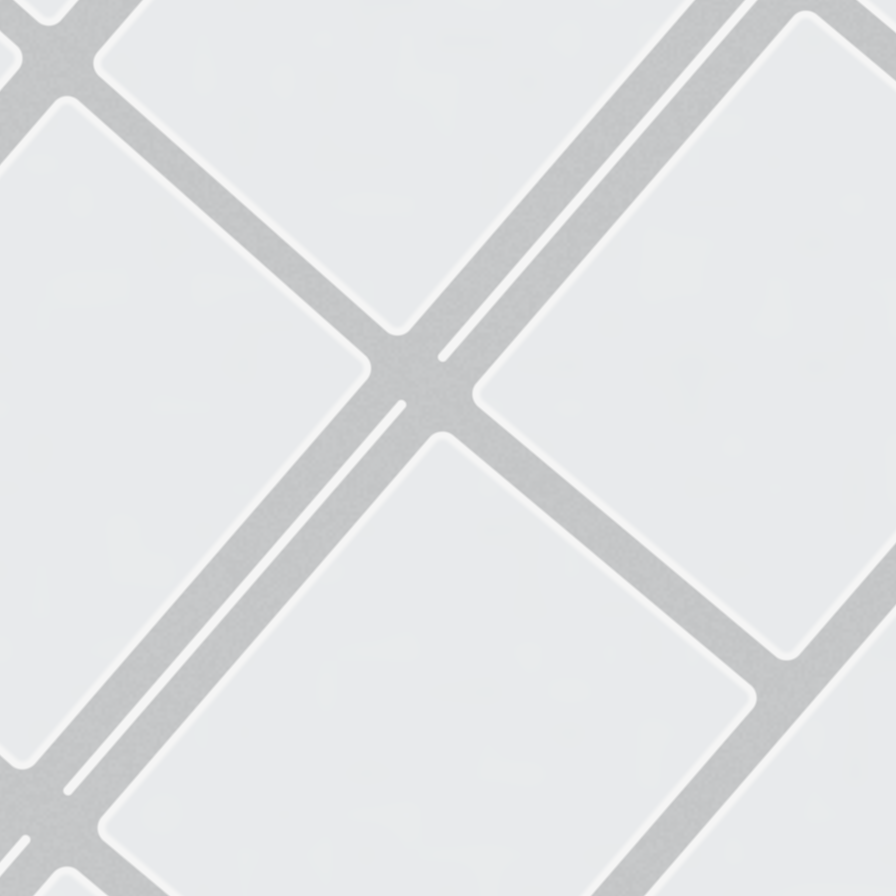
This pattern is drawn by a WebGL 2 fragment shader. Its source:

```glsl
#version 300 es
precision highp float;

uniform vec2 u_resolution;
out vec4 outColor;

float hash(vec2 p) {
    vec3 q = fract(vec3(p.xyx) * 0.1031);
    q += dot(q, q.yzx + 33.33);
    return fract((q.x + q.y) * q.z);
}

float noise(vec2 p) {
    vec2 i = floor(p), f = fract(p);
    f = f * f * (3.0 - 2.0 * f);
    return mix(mix(hash(i), hash(i + vec2(1, 0)), f.x),
               mix(hash(i + vec2(0, 1)), hash(i + vec2(1, 1)), f.x), f.y);
}

float roundedBox(vec2 p, vec2 halfSize, float radius) {
    vec2 q = abs(p) - halfSize + radius;
    return length(max(q, 0.0)) + min(max(q.x, q.y), 0.0) - radius;
}

// Every second avenue is wide and carries a median
bool isWide(float index) {
    return mod(index, 2.0) < 0.5;
}

float avenueHalfWidth(float index) {
    return isWide(index) ? 0.0475 : (index < 0.0 ? 0.027 : 0.0225);
}

void main() {
    vec2 uv = gl_FragCoord.xy / u_resolution.y;
    float pixel = 1.0 / u_resolution.y;
    vec2 p = uv - vec2(0.4727, 0.5768);

    // Street grid axes: x across the avenues, y along them
    vec2 along = normalize(vec2(0.654, 0.757));
    vec2 grid = vec2(dot(p, vec2(along.y, -along.x)), dot(p, along));
    vec2 period = vec2(0.541, 0.630);

    // Cross streets bend slightly and draw closer together upward
    float y = grid.y + 0.0055 - 0.014 * abs(grid.x);
    y += 0.026 * y * y;

    // City blocks, staggered beyond the right-hand avenue
    float column = floor(grid.x / period.x);
    float shift = column > 0.5 ? 0.5 : 0.0;
    float blockY = (fract(y / period.y + shift) - 0.5) * period.y;
    float left = column * period.x + avenueHalfWidth(column);
    float right = (column + 1.0) * period.x - avenueHalfWidth(column + 1.0);
    float streetHalfWidth = column < 0.0 ? 0.0178 : 0.0212;
    vec2 halfSize = vec2(right - left, period.y) * 0.5 - vec2(0.0, streetHalfWidth);
    float block = roundedBox(vec2(grid.x - 0.5 * (left + right), blockY), halfSize, 0.019);

    // Median strips, broken at each crossing
    float avenue = round(grid.x / period.x);
    float medianY = (fract((y - 0.003) / period.y) - 0.5) * period.y;
    float median = roundedBox(vec2(grid.x - avenue * period.x, medianY),
                              vec2(0.0053, 0.5 * period.y - 0.030), 0.005);
    if (!isWide(avenue)) median = 1.0;

    // Asphalt with fine grain
    float grain = noise(uv * 260.0) - 0.5;
    vec3 color = vec3(0.772, 0.778, 0.782) + 0.022 * grain;

    // Pale block interior with a bright, soft rim
    vec3 rim = vec3(0.962, 0.962, 0.960);
    vec3 paving = vec3(0.910, 0.918, 0.925) + 0.005 * (noise(uv * 22.0) - 0.5);
    vec3 blockColor = mix(rim, paving, smoothstep(0.005, 0.0125, -block));

    float edge = max(pixel, 0.0018);
    color = mix(color, blockColor, smoothstep(edge, -edge, block));
    color = mix(color, rim, smoothstep(edge, -edge, median));

    outColor = vec4(color, 1.0);
}
```
